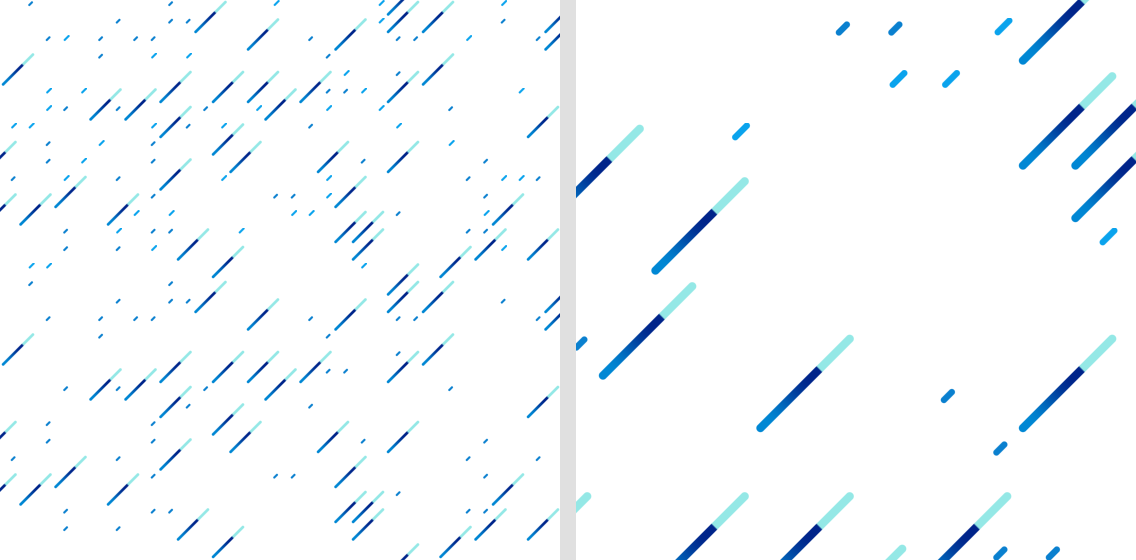
Left, the full canvas; right, a detail of the centre.
Give the GLSL for this pattern, as a WebGL 1 fragment shader.

```glsl
precision highp float;
// Slanted blue rain streaks and small dashes scattered on a white square grid.

uniform vec2 u_resolution;

const float GRID = 32.0;            // cells along the canvas height
const float ROW_PERIOD = 16.0;      // rows after which the scatter repeats
const float STREAK_DENSITY = 0.092;
const float DASH_DENSITY = 0.10;
const float BRIGHT_DENSITY = 0.085; // extra dashes in the upper half

// Diagonal extents and half widths, in cells
const vec2 STREAK_SPAN = vec2(0.18, 1.88);
const float STREAK_RADIUS = 0.078;
const float DASH_RADIUS = 0.06;
const vec2 DASH_CENTER = vec2(0.75, 0.79);
const vec2 BRIGHT_CENTER = vec2(0.81, 0.83);
const float DASH_REACH = 0.075;
const float BRIGHT_REACH = 0.11;
const float TIP_START = 0.66;       // share of the streak before its pale tip

const vec3 PAPER = vec3(1.0);
const vec3 TAIL_BLUE = vec3(0.0, 0.53, 0.83);
const vec3 NAVY = vec3(0.0, 0.14, 0.54);
const vec3 TIP_CYAN = vec3(0.58, 0.91, 0.90);
const vec3 DASH_BLUE = vec3(0.04, 0.50, 0.81);
const vec3 BRIGHT_BLUE = vec3(0.04, 0.64, 0.93);

float hash(vec2 p) {
  vec3 q = fract(vec3(p.xyx) * 0.1031);
  q += dot(q, q.yzx + 33.33);
  return fract((q.x + q.y) * q.z);
}

// Random value of a cell, repeating vertically
float cellRandom(vec2 cell, float seed) {
  return hash(vec2(cell.x, mod(cell.y, ROW_PERIOD)) + seed);
}

// A streak starts here unless one from the lower left already passes
bool hasStreak(vec2 cell) {
  return cellRandom(cell, 17.0) < STREAK_DENSITY
      && cellRandom(cell - 1.0, 17.0) >= STREAK_DENSITY;
}

// Position along the segment a-b (x, 0 to 1) and distance to it (y)
vec2 segment(vec2 p, vec2 a, vec2 b) {
  vec2 ab = b - a;
  float t = clamp(dot(p - a, ab) / dot(ab, ab), 0.0, 1.0);
  return vec2(t, length(p - a - t * ab));
}

float coverage(float dist, float radius, float blur) {
  return 1.0 - smoothstep(radius - blur, radius + blur, dist);
}

vec3 streakColor(float t, float blur) {
  vec3 body = mix(TAIL_BLUE, NAVY, smoothstep(0.05, 0.58, t));
  float soft = blur / (STREAK_SPAN.y - STREAK_SPAN.x);
  return mix(body, TIP_CYAN, smoothstep(TIP_START - soft, TIP_START + soft, t));
}

void main() {
  vec2 p = gl_FragCoord.xy / u_resolution.y * GRID;
  vec2 cell = floor(p);
  vec2 local = p - cell;
  float blur = 0.75 * GRID / u_resolution.y;
  vec3 color = PAPER;

  // Dashes, only in cells that no streak crosses
  if (!hasStreak(cell) && !hasStreak(cell - 1.0)) {
    bool dark = cellRandom(cell, 71.0) < DASH_DENSITY;
    bool bright = cell.y >= 0.5 * GRID && hash(cell + 137.0) < BRIGHT_DENSITY;
    if (dark || bright) {
      vec2 center = dark ? DASH_CENTER : BRIGHT_CENTER;
      float reach = dark ? DASH_REACH : BRIGHT_REACH;
      float dist = segment(local, center - reach, center + reach).y;
      color = mix(color, dark ? DASH_BLUE : BRIGHT_BLUE,
                  coverage(dist, DASH_RADIUS, blur));
    }
  }

  // Streaks that start in this cell or its left and lower neighbours
  for (int j = 0; j < 2; j++) {
    for (int i = 0; i < 2; i++) {
      vec2 offset = vec2(float(i), float(j));
      if (hasStreak(cell - offset)) {
        vec2 s = segment(local + offset, vec2(STREAK_SPAN.x), vec2(STREAK_SPAN.y));
        color = mix(color, streakColor(s.x, blur),
                    coverage(s.y, STREAK_RADIUS, blur));
      }
    }
  }

  gl_FragColor = vec4(color, 1.0);
}
```
